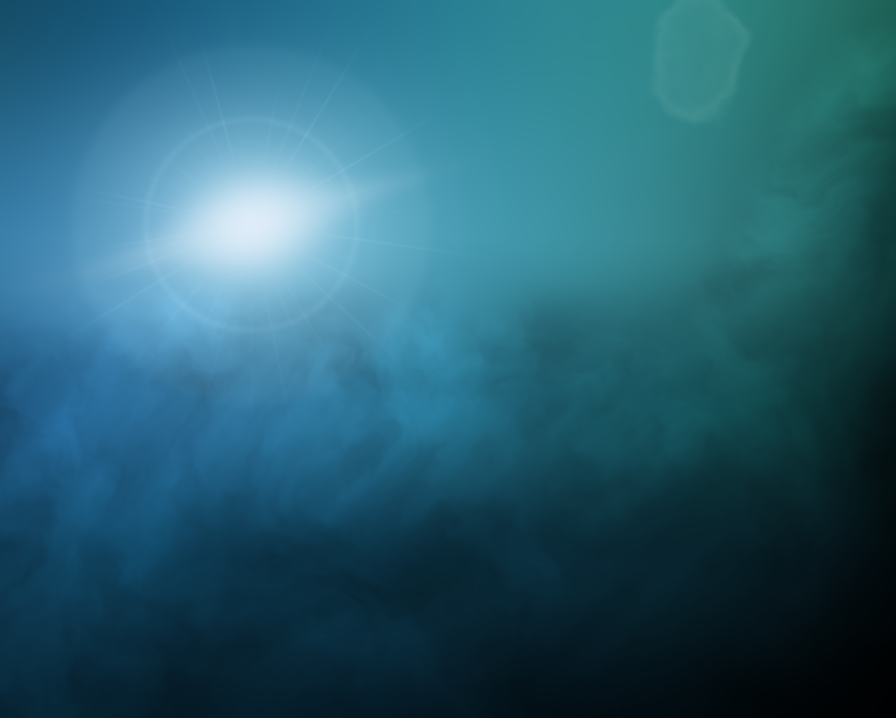
This background is drawn by a Shadertoy shader. Its source:

```glsl
// A hazy blue-green sky with a bright tilted sun flare over dark drifting cloud.
// Smooth colour rows set the backdrop, fractal noise shapes the clouds, and
// screen-blended glows, rings and thin rays build the flare.

// Positions and sizes are in units of canvas height
const vec2  SUN_POS = vec2(0.350, 0.687);
const float SUN_TILT = 0.28;
const float CORE_SIZE = 0.064;
const float HALO_SIZE = 0.17;
const float DISC_RADIUS = 0.25;
const float RING_RADIUS = 0.147;
const vec3  CORE_COLOR = vec3(0.90, 0.94, 0.98);
const vec3  HALO_COLOR = vec3(0.70, 0.86, 1.00);
const int   RAY_COUNT = 36;
const float RAY_STRENGTH = 0.055;
const vec2  PUFF_POS = vec2(0.972, 0.918);
const vec2  PUFF_SIZE = vec2(0.073, 0.093);
const vec3  PUFF_COLOR = vec3(0.42, 0.68, 0.66);
const float CLOUD_SCALE = 5.5;
const float CLOUD_CONTRAST = 0.95;

float hash(vec2 p) {
    p = fract(p * vec2(123.34, 345.45));
    p += dot(p, p + 34.35);
    return fract(p.x * p.y);
}

float noise(vec2 p) {
    vec2 i = floor(p), f = fract(p);
    f = f * f * f * (f * (f * 6.0 - 15.0) + 10.0);
    return mix(mix(hash(i), hash(i + vec2(1, 0)), f.x),
               mix(hash(i + vec2(0, 1)), hash(i + vec2(1, 1)), f.x), f.y);
}

float fbm(vec2 p) {
    float sum = 0.0, amp = 0.5;
    for (int i = 0; i < 6; i++) {
        sum += amp * noise(p);
        p = mat2(1.6, 1.2, -1.2, 1.6) * p + 7.3;
        amp *= 0.5;
    }
    return sum;
}

float gauss(float x) { return exp(-x * x); }

vec3 screen(vec3 base, vec3 light) { return 1.0 - (1.0 - base) * (1.0 - light); }

// Smooth cubic through four evenly spaced colours
vec3 row(float x, vec3 a, vec3 b, vec3 c, vec3 d) {
    float t = 3.0 * x, u = t - 1.0, v = t - 2.0, w = t - 3.0;
    return -a * u * v * w / 6.0 + b * t * v * w / 2.0
           - c * t * u * w / 2.0 + d * t * u * v / 6.0;
}

// Softened step between two heights
float rise(float low, float high, float y) {
    float t = clamp((y - low) / (high - low), 0.0, 1.0);
    return mix(t, smoothstep(0.0, 1.0, t), 0.6);
}

vec3 backdrop(vec2 uv) {
    vec3 floorRow = row(uv.x, vec3(0.025, 0.14, 0.20), vec3(0.02, 0.105, 0.15),
                        vec3(0.01, 0.055, 0.08), vec3(0.0, 0.005, 0.008));
    vec3 deepRow = row(uv.x, vec3(0.07, 0.28, 0.40), vec3(0.05, 0.23, 0.32),
                       vec3(0.035, 0.16, 0.21), vec3(0.005, 0.03, 0.04));
    vec3 midRow = row(uv.x, vec3(0.13, 0.38, 0.56), vec3(0.15, 0.43, 0.58),
                      vec3(0.09, 0.32, 0.37), vec3(0.02, 0.09, 0.10));
    vec3 sunRow = row(uv.x, vec3(0.20, 0.48, 0.65), vec3(0.25, 0.57, 0.71),
                      vec3(0.23, 0.56, 0.61), vec3(0.05, 0.21, 0.21));
    vec3 topRow = row(uv.x, vec3(0.08, 0.30, 0.40), vec3(0.12, 0.42, 0.54),
                      vec3(0.18, 0.53, 0.56), vec3(0.11, 0.37, 0.33));
    vec3 col = mix(floorRow, deepRow, rise(0.0, 0.22, uv.y));
    col = mix(col, midRow, rise(0.22, 0.43, uv.y));
    col = mix(col, sunRow, rise(0.43, 0.67, uv.y));
    return max(mix(col, topRow, rise(0.67, 1.0, uv.y)), 0.0);
}

// Thin radial streaks with hashed angle, reach and brightness
float rays(vec2 d) {
    float r = length(d), sum = 0.0;
    for (int i = 0; i < RAY_COUNT; i++) {
        vec2 seed = vec2(float(i) + 0.37, 4.71);
        float angle = 6.28318 * (float(i) + hash(seed)) / float(RAY_COUNT);
        vec2 dir = vec2(cos(angle), sin(angle));
        float reach = mix(0.16, 0.38, hash(seed + 3.1));
        float across = dot(d, vec2(-dir.y, dir.x));
        float along = smoothstep(0.06, 0.14, r) * (1.0 - smoothstep(0.5 * reach, reach, r));
        sum += step(0.0, dot(d, dir)) * gauss(across / 0.0018) * along * hash(seed + 8.3);
    }
    return sum;
}

void mainImage(out vec4 fragColor, in vec2 fragCoord) {
    vec2 uv = fragCoord / iResolution.xy;
    vec2 p = fragCoord / iResolution.y;
    vec3 col = backdrop(uv);

    // Sun halo, faint disc and ring
    vec2 d = p - SUN_POS;
    float r = length(d);
    float halo = 0.58 * gauss(length(d * vec2(0.87, 1.0)) / HALO_SIZE);
    halo += 0.045 * (1.0 - smoothstep(DISC_RADIUS - 0.012, DISC_RADIUS + 0.012, r));
    halo += 0.05 * gauss((r - RING_RADIUS) / 0.005);
    halo += 0.10 * gauss(length((p - vec2(0.12, 0.60)) / vec2(0.17, 0.07)));
    col = screen(col, HALO_COLOR * (halo + RAY_STRENGTH * rays(d)));

    // Clouds thicken below the light and along the right side
    vec2 cp = p * CLOUD_SCALE;
    float warp = fbm(cp * 0.7 + 11.0);
    float cloud = fbm(cp + 1.6 * warp + vec2(2.0, 5.0));
    float edge = 0.60 + 0.38 * smoothstep(0.72, 1.0, uv.x) + 0.16 * (warp - 0.5);
    float cover = 1.0 - smoothstep(edge - 0.12, edge + 0.05, uv.y);
    col *= 1.0 + CLOUD_CONTRAST * cover * (cloud - 0.5);

    // Tilted streak and white core
    float c = cos(SUN_TILT), s = sin(SUN_TILT);
    vec2 q = mat2(c, -s, s, c) * d;
    float width = 0.014 + 0.045 * gauss(q.x / 0.12);
    float streak = 0.48 * gauss(q.y / width) * gauss(q.x / 0.16);
    float core = 0.82 * gauss(length(q * vec2(0.82, 1.12)) / CORE_SIZE);
    col = mix(col, CORE_COLOR, 1.0 - (1.0 - streak) * (1.0 - core));

    // Pale wisp near the top with a rough rim
    float shape = length((p - PUFF_POS) / PUFF_SIZE) + 0.5 * (fbm(p * 22.0) - 0.5);
    float wisp = (1.0 - smoothstep(0.8, 1.05, shape)) * (0.3 + 0.5 * fbm(p * 30.0 + 4.0));
    wisp += 0.35 * gauss((shape - 0.85) / 0.13);
    col = mix(col, PUFF_COLOR, 0.28 * wisp);

    fragColor = vec4(clamp(col, 0.0, 1.0), 1.0);
}
```
